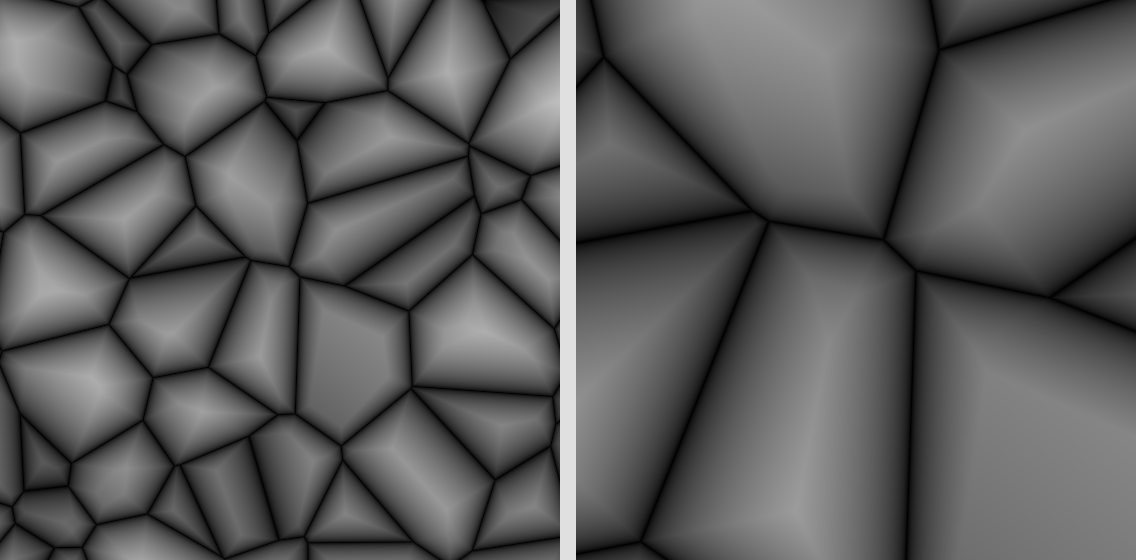
Left, the full canvas; right, a detail of the centre.
This pattern is drawn by a three.js fragment shader. Its source:

```glsl
// Faceted grey cells: a flat slice through 3D Voronoi cells, shaded by the
// distance to the nearest cell wall. Walls tilt through the slice, so facets
// differ in steepness; the linear distance is encoded as an sRGB grey.

#define CELLS 5.0         // lattice cells across the canvas
#define SLICE_DEPTH 3.0   // height of the slice through the lattice
#define JITTER 1.0        // 0 = regular lattice, 1 = fully scattered
#define RELIEF 1.0        // linear brightness per unit of wall distance
#define SEED 17.0         // shifts to another part of the pattern
#define REACH 2           // lattice cells searched in each direction

varying vec2 vUv;

vec3 hash3(vec3 p) {
  vec3 q = vec3(dot(p, vec3(127.1, 311.7, 74.7)),
                dot(p, vec3(269.5, 183.3, 246.1)),
                dot(p, vec3(113.5, 271.9, 124.6)));
  return fract(sin(q) * 43758.5453);
}

// Scattered site of one lattice cell
vec3 sitePosition(vec3 cell) {
  return cell + mix(vec3(0.5), hash3(cell + SEED), JITTER);
}

float wallDistance(vec3 p) {
  vec3 base = floor(p);

  // Nearest site, as a vector from p
  vec3 nearest = vec3(0.0);
  float nearestSq = 1e5;
  for (int k = -REACH; k <= REACH; k++)
  for (int j = -REACH; j <= REACH; j++)
  for (int i = -REACH; i <= REACH; i++) {
    vec3 toSite = sitePosition(base + vec3(float(i), float(j), float(k))) - p;
    float distSq = dot(toSite, toSite);
    if (distSq < nearestSq) {
      nearestSq = distSq;
      nearest = toSite;
    }
  }

  // Closest bisecting plane between that site and any other
  float wall = 1e5;
  for (int k = -REACH; k <= REACH; k++)
  for (int j = -REACH; j <= REACH; j++)
  for (int i = -REACH; i <= REACH; i++) {
    vec3 toSite = sitePosition(base + vec3(float(i), float(j), float(k))) - p;
    vec3 across = toSite - nearest;
    if (dot(across, across) > 1e-5) {
      wall = min(wall, dot(0.5 * (nearest + toSite), normalize(across)));
    }
  }
  return max(wall, 0.0);
}

float linearToSrgb(float v) {
  return v < 0.0031308 ? 12.92 * v : 1.055 * pow(v, 1.0 / 2.4) - 0.055;
}

void main() {
  float light = RELIEF * wallDistance(vec3(vUv * CELLS, SLICE_DEPTH));
  gl_FragColor = vec4(vec3(linearToSrgb(min(light, 1.0))), 1.0);
}
```
